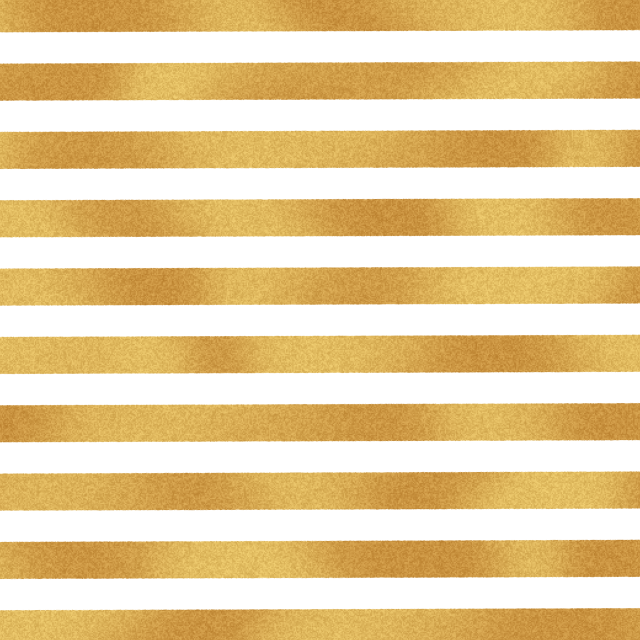
Give the GLSL for this pattern, as a WebGL 2 fragment shader.

```glsl
#version 300 es
precision highp float;
// Gold foil stripes on white, tilted very slightly upward to the right.
// Each stripe is a distance band; its foil mixes two golds by a soft,
// per-stripe wavering sheen with fine metallic grain on top.

uniform vec2 u_resolution;
out vec4 fragColor;

float hash(vec2 p) {
  vec3 q = fract(p.xyx * vec3(0.1031, 0.1030, 0.0973));
  q += dot(q, q.yzx + 33.33);
  return fract((q.x + q.y) * q.z);
}

float valueNoise(vec2 p) {
  vec2 cell = floor(p);
  vec2 f = fract(p);
  f = f * f * (3.0 - 2.0 * f);
  return mix(mix(hash(cell), hash(cell + vec2(1.0, 0.0)), f.x),
             mix(hash(cell + vec2(0.0, 1.0)), hash(cell + vec2(1.0)), f.x), f.y);
}

// Broad light and dark patches, with a new phase and spacing on every stripe
float foilSheen(vec2 uv, float row) {
  float seed = hash(vec2(row + 17.0, 4.0));
  float slantedX = uv.x + 0.5 * (seed - 0.5) * uv.y;
  float warp = valueNoise(vec2(slantedX * 4.0, row * 7.3 + uv.y * 3.0 + 40.0));
  float wave = 0.5 + 0.5 * cos(6.2832 * (slantedX * (1.9 + 0.7 * seed) + seed * 5.0 + 0.6 * warp));
  float patches = valueNoise(vec2(slantedX * 6.0 + 31.0 * seed, uv.y * 9.0 + 20.0));
  return smoothstep(0.05, 0.95, mix(wave, patches, 0.35));
}

// Fine speckle in two sizes, centred on zero
float foilGrain(vec2 uv) {
  float fine = valueNoise(uv * 520.0 + 11.0);
  float coarse = valueNoise(uv * 230.0 + 71.0);
  return 0.7 * fine + 0.3 * coarse - 0.5;
}

void main() {
  vec2 uv = gl_FragCoord.xy / u_resolution;
  float pixel = 1.0 / u_resolution.y;

  // Stripe number, and signed distance to the edge of the nearest stripe
  float period = 0.10677;
  float across = (1.0 - uv.y + 0.0033 * uv.x - 0.1283) / period;
  float row = floor(across + 0.5);
  float edge = abs(across - row) * period - 0.0289;

  // Foil colour
  float grain = foilGrain(uv);
  vec3 darkGold = vec3(0.79, 0.575, 0.25);
  vec3 lightGold = vec3(0.89, 0.745, 0.385);
  vec3 gold = mix(darkGold, lightGold, foilSheen(uv, row));
  gold += grain * vec3(0.14, 0.17, 0.16);

  // Slightly grainy, smoothed stripe edge over white
  edge += 0.0008 * grain;
  float ink = 1.0 - smoothstep(-0.75 * pixel, 0.75 * pixel, edge);
  fragColor = vec4(mix(vec3(1.0), gold, ink), 1.0);
}
```
